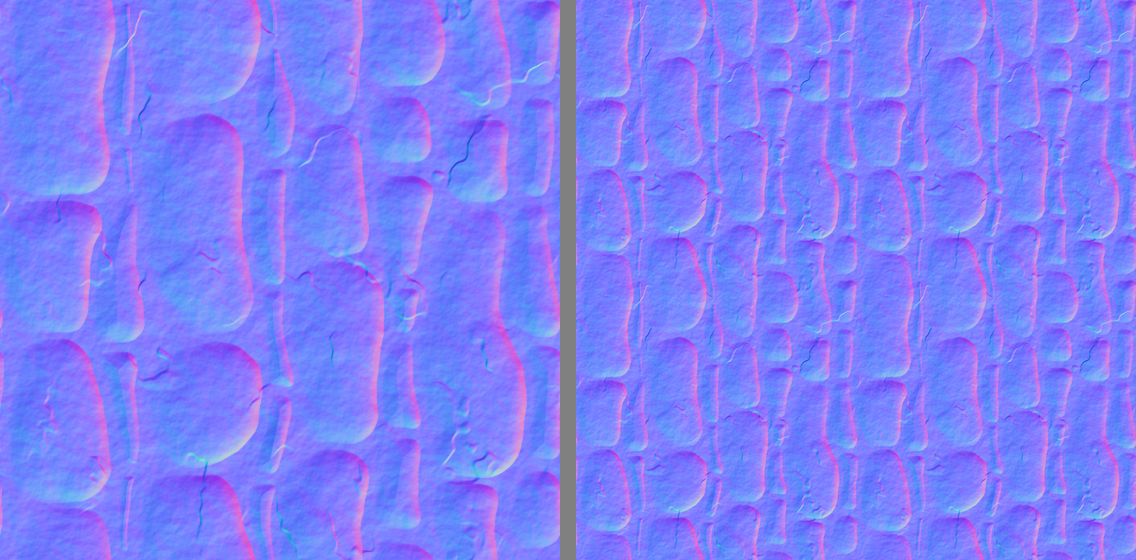
Left: one tile. Right: repeated 2 by 2.
Write a Shadertoy shader that draws this texture map.

```glsl
// Tangent-space normal map of a rough wall of tall rounded stones, tiling in both directions.

const float COLUMNS = 8.0;      // wide and narrow columns in turn
const float EDGE_HEIGHT = 0.0075;
const float SAMPLE_STEP = 0.0011;

vec2 hash22(vec2 p) {
    vec3 a = fract(p.xyx * vec3(0.1031, 0.1030, 0.0973));
    a += dot(a, a.yzx + 33.33);
    return fract((a.xx + a.yz) * a.zy);
}

// Gradient noise on a lattice that wraps after 'period' cells
vec2 latticeGradient(vec2 cell, vec2 period, float seed) {
    return hash22(mod(cell, period) + seed * 17.0 + 3.0) * 2.0 - 1.0;
}

float noise(vec2 p, vec2 period, float seed) {
    vec2 i = floor(p), f = p - i;
    vec2 u = f * f * f * (f * (f * 6.0 - 15.0) + 10.0);
    vec2 e = vec2(1.0, 0.0);
    float a = dot(latticeGradient(i, period, seed), f);
    float b = dot(latticeGradient(i + e.xy, period, seed), f - e.xy);
    float c = dot(latticeGradient(i + e.yx, period, seed), f - e.yx);
    float d = dot(latticeGradient(i + e.xx, period, seed), f - e.xx);
    return mix(mix(a, b, u.x), mix(c, d, u.x), u.y);
}

float tiledNoise(vec2 p, vec2 repeats, float seed) {
    return noise(p * repeats, repeats, seed);
}

// Wandering left border of a column
float columnBorder(float k, float y) {
    float id = mod(k, COLUMNS);
    float base = (floor(k * 0.5) + 0.7 * mod(id, 2.0)) * 2.0 / COLUMNS;
    float wander = noise(vec2(y * 4.0, id * 2.0 + 0.5), vec2(4.0, 16.0), 1.0);
    return base + 0.075 * wander + 0.03 * (hash22(vec2(id, 51.0)).x - 0.5);
}

// Uneven lower border of a row, in row units
float rowBorder(float j, float rows, float column) {
    return j + 0.6 * (hash22(vec2(mod(j, rows), column + 70.0)).x - 0.5);
}

// Positive inside the rounded box
float roundedBoxDepth(vec2 p, vec2 halfSize, float radius) {
    vec2 q = abs(p) - halfSize + radius;
    return radius - length(max(q, 0.0)) - min(max(q.x, q.y), 0.0);
}

// One stone: gentle rise on the left, steep drop on the right, slight dome
float stoneHeight(vec2 p, vec2 halfSize, vec2 rnd) {
    float shortSide = min(halfSize.x, halfSize.y);
    float depth = roundedBoxDepth(p, halfSize, shortSide * mix(0.5, 0.95, rnd.x));
    vec2 q = p / halfSize;
    float bevel = mix(0.024, 0.0085, smoothstep(-0.6, 0.85, q.x));
    float s = max(depth, 0.0) / bevel;
    float profile = 1.0 - exp(-s * s / (s + 0.35));
    float tilt = 0.06 * halfSize.x * q.x + 0.05 * (rnd.y - 0.5) * halfSize.y * q.y;
    float dome = 0.075 * shortSide * (1.0 - dot(q, q));
    return profile * (EDGE_HEIGHT + tilt + dome);
}

float wallHeight(vec2 p) {
    p = fract(p);
    float left = columnBorder(-2.0, p.y), column = -2.0;
    for (float k = -1.0; k <= COLUMNS; k++) {
        float border = columnBorder(k, p.y);
        if (border <= p.x) { left = border; column = k; }
    }
    float right = columnBorder(column + 1.0, p.y);
    float id = mod(column, COLUMNS), narrow = mod(id, 2.0);

    vec2 columnRnd = hash22(vec2(id, 23.0));
    float rows = floor(mix(3.0, 5.0, narrow) + 2.0 * columnRnd.x);
    float r = p.y * rows + columnRnd.y * 3.0;
    float j = floor(r);
    if (r < rowBorder(j, rows, id)) j--;
    else if (r >= rowBorder(j + 1.0, rows, id)) j++;
    float low = rowBorder(j, rows, id), high = rowBorder(j + 1.0, rows, id);

    vec2 rnd = hash22(vec2(mod(j, rows) + 11.0, id + 130.0));
    vec2 size = vec2(right - left, (high - low) / rows);
    vec2 local = vec2(p.x - left, (r - low) / rows) - 0.5 * size;
    float gap = 0.003 + (0.004 + 0.006 * narrow) * rnd.y;
    return stoneHeight(local, max(0.5 * size - gap, 0.004), rnd);
}

// Grain, dents and short chipped ledges
float roughness(vec2 p) {
    float grain = 0.0034 * tiledNoise(p, vec2(15.0), 2.0)
                + 0.0017 * tiledNoise(p, vec2(41.0), 3.0)
                + 0.0008 * tiledNoise(p, vec2(87.0), 4.0)
                + 0.0003 * tiledNoise(p, vec2(170.0), 5.0);
    float level = tiledNoise(p, vec2(11.0, 7.0), 6.0) + 0.25 * tiledNoise(p, vec2(37.0), 7.0);
    float chipped = smoothstep(0.0, 0.3, tiledNoise(p, vec2(9.0), 8.0));
    return grain + 0.0032 * chipped * smoothstep(-0.03, 0.04, level);
}

float height(vec2 p) {
    vec2 bend = vec2(tiledNoise(p, vec2(6.0), 9.0), tiledNoise(p, vec2(7.0), 10.0));
    vec2 jag = vec2(tiledNoise(p, vec2(28.0), 11.0), tiledNoise(p, vec2(28.0), 12.0));
    return wallHeight(p + 0.024 * bend + 0.004 * jag) + roughness(p);
}

void mainImage(out vec4 fragColor, in vec2 fragCoord) {
    vec2 uv = fragCoord / iResolution.xy;
    vec2 e = vec2(SAMPLE_STEP, 0.0);
    vec2 slope = vec2(height(uv + e.xy) - height(uv - e.xy),
                      height(uv + e.yx) - height(uv - e.yx)) / (2.0 * SAMPLE_STEP);
    // Green points down the canvas
    vec3 normal = normalize(vec3(-slope.x, slope.y, 1.0));
    fragColor = vec4(0.5 + 0.5 * normal, 1.0);
}
```
